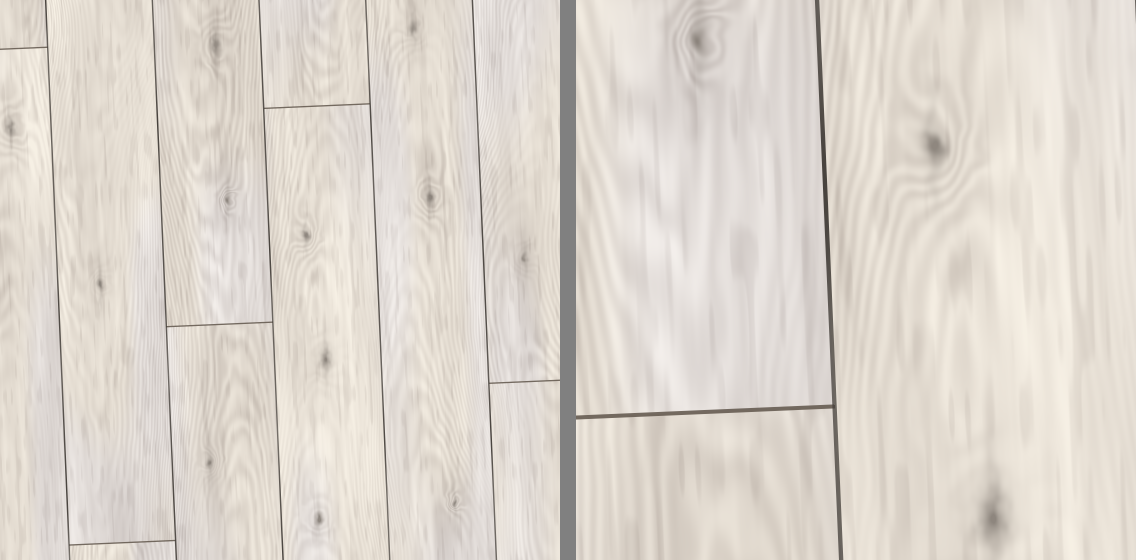
Left, the full canvas; right, a detail of the centre.
This texture is drawn by a Shadertoy shader. Its source:

```glsl
// Pale whitewashed oak floor: long staggered planks, slightly tilted, with grain and knots.

// Layout, in canvas units
const float PITCH = 0.1905;        // plank width
const float PLANK_LENGTH = 1.273;
const float TILT = 0.0430;         // lean of the whole floor
const float FIRST_SEAM = 0.1245;   // where the first long seam meets the bottom
const float FIRST_JOINT = 0.0214;  // height of the first end joint
const float STAGGER = 0.3824;      // joint shift from column to column
const float SEAM_HALF = 0.0013;
const float JOINT_HALF = 0.0012;

// Grain
const float ARCH_RATE = 14.0;      // growth rings per unit along the plank
const float ARCH_CURVE = 950.0;    // how fast the rings bend away from the heart
const float RING_WARP = 5.0;
const float KNOT_SPACING = 0.31;
const float KNOT_CHANCE = 0.55;

// Colours
const vec3 WOOD_DARK = vec3(0.795, 0.765, 0.738);
const vec3 WOOD_LIGHT = vec3(0.940, 0.921, 0.893);
const vec3 TINT_CREAM = vec3(1.008, 1.000, 0.982);
const vec3 TINT_ROSE = vec3(0.994, 0.994, 1.010);
const vec3 KNOT_COLOR = vec3(0.52, 0.49, 0.46);
const vec3 SEAM_COLOR = vec3(0.27, 0.25, 0.23);
const vec3 JOINT_COLOR = vec3(0.40, 0.36, 0.32);

float hash(vec2 p) {
    vec3 q = fract(p.xyx * vec3(0.1031, 0.1030, 0.0973));
    q += dot(q, q.yzx + 33.33);
    return fract((q.x + q.y) * q.z);
}

float noise(vec2 p) {
    vec2 i = floor(p), f = fract(p);
    f = f * f * (3.0 - 2.0 * f);
    return mix(mix(hash(i), hash(i + vec2(1, 0)), f.x),
               mix(hash(i + vec2(0, 1)), hash(i + vec2(1, 1)), f.x), f.y);
}

float fbm(vec2 p) {
    return 0.55 * noise(p) + 0.30 * noise(p * 2.1 + 7.3) + 0.15 * noise(p * 4.3 + 3.1);
}

// Knots of one plank: x = darkness, y = bulge that bends the rings, z = soft stain
vec3 knots(vec2 p, float seed) {
    vec3 sum = vec3(0.0);
    float cell = floor(p.y / KNOT_SPACING);
    for (float k = -1.0; k <= 1.0; k++) {
        vec2 id = vec2(cell + k + 11.0, seed * 91.0 + 5.0);
        float present = step(hash(id), KNOT_CHANCE);
        float size = mix(0.004, 0.011, hash(id + 17.0));
        vec2 center = vec2((hash(id + 31.0) - 0.5) * PITCH * 0.65,
                           (cell + k + mix(0.25, 0.75, hash(id + 47.0))) * KNOT_SPACING);
        vec2 d = p - center;
        d += 0.006 * (vec2(noise(p * 90.0), noise(p * 90.0 + 40.0)) - 0.5);
        float r = length(d * vec2(1.0, 0.75));
        float core = exp(-pow(r / size, 2.0)) * (0.45 + 0.55 * noise(p * vec2(260.0, 150.0)));
        float crack = exp(-pow(d.x / 0.004, 2.0) - pow(d.y / 0.040, 2.0));
        float bulge = exp(-pow(r / (size * 3.2), 2.0));
        float stain = exp(-pow(d.x / 0.028, 2.0) - pow(d.y / 0.065, 2.0));
        sum += present * vec3(0.85 * core + 0.22 * crack, bulge, stain);
    }
    return sum;
}

// Wood surface; p.x runs across from the plank centre, p.y along it
vec3 wood(vec2 p, float seed) {
    vec2 shift = vec2(37.0, 53.0) * seed;
    vec3 knot = knots(p, seed);

    // Nested arches around a wandering heart line
    float heart = (noise(vec2(p.y * 3.0, 0.0) + shift) - 0.5) * 0.09;
    float x = p.x - heart;
    float direction = seed > 0.5 ? 1.0 : -1.0;
    float rings = direction * ARCH_RATE * p.y + ARCH_CURVE * x * x
                + RING_WARP * fbm(p * vec2(9.0, 2.6) + shift) + 3.5 * knot.y
                + 0.5 * noise(p * vec2(70.0, 25.0) + shift);
    float wave = 0.5 + 0.5 * sin(6.2832 * rings);
    float patchy = smoothstep(0.25, 0.75, noise(p * vec2(14.0, 4.0) + shift + 9.0));

    // Broad blotches, long streaks and short pores
    float blotch = fbm(p * vec2(13.0, 3.2) + shift + 21.0);
    float streak = fbm(p * vec2(85.0, 5.0) + shift);
    float pore = smoothstep(0.58, 0.88, noise(p * vec2(210.0, 24.0) + shift));

    float tone = 0.66 + 0.16 * (seed - 0.5) + 0.75 * (blotch - 0.5) + 0.60 * (streak - 0.5)
               + (0.10 + 0.28 * patchy) * (wave - 0.5) - 0.30 * pore - 0.30 * knot.z;
    vec3 color = mix(WOOD_DARK, WOOD_LIGHT, min(tone, 1.12));
    color *= mix(TINT_ROSE, TINT_CREAM, smoothstep(0.3, 0.7, noise(p * vec2(10.0, 2.5) + shift + 60.0)));
    return mix(color, KNOT_COLOR, clamp(knot.x, 0.0, 0.9));
}

// Smooth line coverage from the distance to its centre
float line(float dist, float halfWidth, float pixel) {
    return clamp((halfWidth - dist) / pixel + 0.5, 0.0, 1.0);
}

void mainImage(out vec4 fragColor, in vec2 fragCoord) {
    vec2 uv = fragCoord / iResolution.y;
    float pixel = 1.0 / iResolution.y;

    // Plank column, row and local position
    float across = (uv.x + TILT * uv.y - FIRST_SEAM) / PITCH;
    float column = floor(across);
    float along = (uv.y - TILT * uv.x - FIRST_JOINT - STAGGER * column) / PLANK_LENGTH;
    float row = floor(along);
    vec2 cell = vec2(fract(across), fract(along));
    float seed = hash(vec2(column + 13.0, row + 29.0));
    vec3 color = wood(vec2((cell.x - 0.5) * PITCH, cell.y * PLANK_LENGTH), seed);

    // End joints and long seams, unevenly worn
    vec2 edge = min(cell, 1.0 - cell) * vec2(PITCH, PLANK_LENGTH);
    float wear = mix(0.70, 1.0, noise(vec2(floor(across + 0.5) * 5.0, uv.y * 9.0)));
    color = mix(color, JOINT_COLOR, 0.9 * line(edge.y, JOINT_HALF, pixel));
    color = mix(color, SEAM_COLOR, wear * line(edge.x, SEAM_HALF, pixel));
    fragColor = vec4(color, 1.0);
}
```
